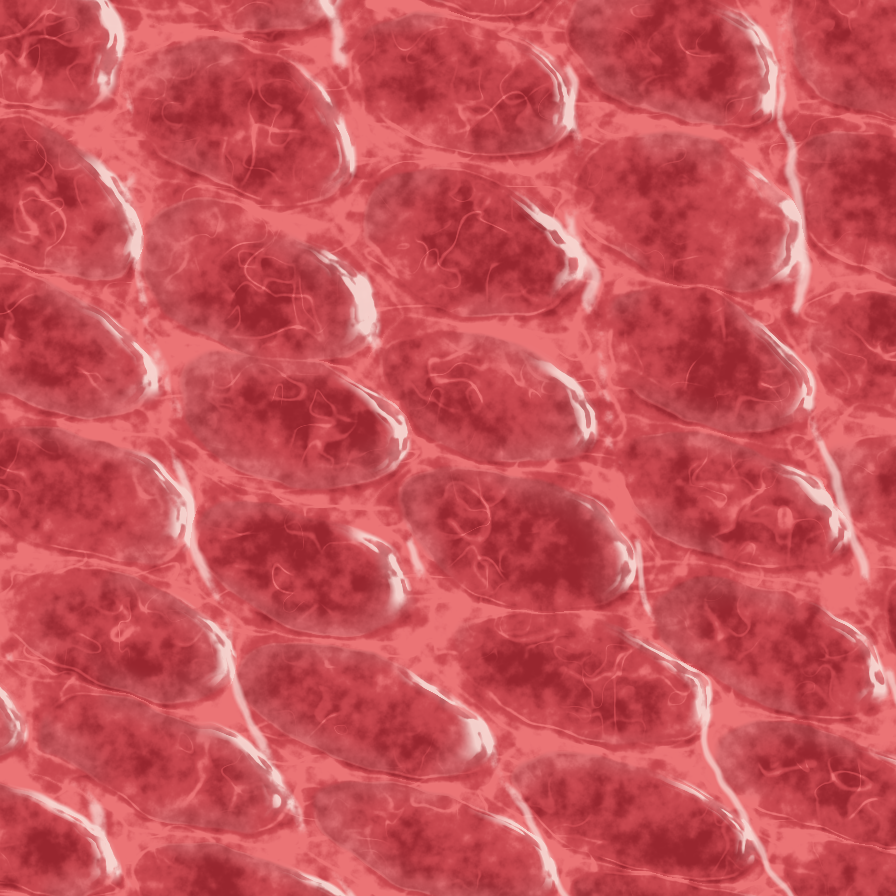
This texture is drawn by a three.js fragment shader. Its source:

```glsl
varying vec2 vUv;

#define COLUMN_WIDTH 0.245
#define SCALE_RADII vec2(0.495, 0.475)
#define ROUNDNESS 2.6
#define CORNER_CUT 0.7
#define ROW_TILT 0.17
#define MOTTLE 1.15
#define VEIN_FREQ 27.0
#define DEEP_RED vec3(0.60, 0.15, 0.185)
#define ROSE_RED vec3(0.79, 0.28, 0.31)
#define DUSKY_ROSE vec3(0.75, 0.35, 0.37)
#define LIGHT_PINK vec3(0.92, 0.45, 0.46)
#define WET_WHITE vec3(0.97, 0.85, 0.83)

float hash(vec2 p) {
  vec3 q = fract(p.xyx * 0.1031);
  q += dot(q, q.yzx + 33.33);
  return fract((q.x + q.y) * q.z);
}

float noise(vec2 p) {
  vec2 i = floor(p), f = fract(p);
  f = f * f * (3.0 - 2.0 * f);
  return mix(mix(hash(i), hash(i + vec2(1, 0)), f.x),
             mix(hash(i + vec2(0, 1)), hash(i + vec2(1, 1)), f.x), f.y);
}

float fbm(vec2 p) {
  float sum = 0.0, amp = 0.53;
  for (int i = 0; i < 4; i++) {
    sum += amp * noise(p);
    p = mat2(1.6, 1.2, -1.2, 1.6) * p + 7.3;
    amp *= 0.5;
  }
  return sum;
}

// Leaning columns whose rows shrink towards the bottom
vec2 lattice(vec2 uv) {
  float drop = 1.0 - uv.y;
  float lean = 0.06 * drop + 0.2 * drop * drop * drop;
  vec2 g = vec2((uv.x - lean - 0.137) / COLUMN_WIDTH, uv.y * (7.0 - 0.8 * uv.y));
  vec2 wobble = vec2(fbm(uv * 9.0), fbm(uv * 9.0 + 31.0)) - 0.5;
  return g + 0.22 * wobble + 20.0;
}

// Rounded scale with trimmed lower left and upper right corners
float scaleShape(vec2 q) {
  vec2 a = pow(max(abs(q), 0.0001), vec2(ROUNDNESS));
  return pow(a.x + a.y + CORNER_CUT * max(q.x * q.y, 0.0), 1.0 / ROUNDNESS);
}

// Thin lines along the middle level of a noise field
float veins(vec2 p, float width) {
  vec2 bend = vec2(noise(p * 0.9 + 5.0), noise(p * 0.9 + 17.0));
  return 1.0 - smoothstep(0.0, width, abs(noise(p + 1.3 * bend) - 0.5));
}

void main() {
  vec2 uv = vUv;
  vec2 g = lattice(uv);

  // Nearest and second nearest scale
  float near = 9.0, next = 9.0;
  vec2 local = vec2(0.0), id = vec2(0.0);
  for (int i = -1; i <= 1; i++) {
    for (int j = -1; j <= 1; j++) {
      float column = floor(g.x) + float(i);
      float shift = hash(vec2(column, 4.0));
      vec2 cell = vec2(column, floor(g.y - shift) + float(j));
      vec2 jitter = vec2(hash(cell + 3.0), hash(cell + 57.0)) - 0.5;
      vec2 q = g - cell - 0.5 - vec2(0.0, shift) - 0.09 * jitter;
      q.y += ROW_TILT * q.x;
      q /= SCALE_RADII * (0.94 + 0.1 * hash(cell + 91.0));
      float d = scaleShape(q);
      if (d < near) {
        next = near;
        near = d;
        local = q;
        id = cell;
      } else {
        next = min(next, d);
      }
    }
  }
  float body = 1.0 - smoothstep(0.96, 1.03, near);
  float rim = smoothstep(0.45, 0.98, near);

  // Mottled flesh, darker in the middle of each scale
  float coarse = fbm(uv * 20.0) - 0.5;
  float fine = fbm(uv * 75.0 + 40.0) - 0.5;
  float tone = mix(0.70, 0.31 + 0.19 * rim, body);
  tone += MOTTLE * (0.65 * coarse + 0.55 * fine) + 0.1 * (hash(id) - 0.5);

  // Branching creases inside, stretched folds between the scales
  float patches = smoothstep(0.36, 0.62, noise(uv * 17.0 + 60.0));
  float crease = veins(uv * VEIN_FREQ, 0.075) + 0.7 * veins(uv * VEIN_FREQ * 1.7 + 23.0, 0.09);
  tone += 0.36 * crease * patches * body * (1.0 - 0.75 * rim);
  float fold = veins(uv * vec2(24.0, 44.0) + 9.0, 0.1);
  tone += 0.2 * fold * (1.0 - body);
  tone += 0.15 * (1.0 - smoothstep(0.0, 0.09, next - near));

  // Shadow below each scale and a fine light outline
  float under = smoothstep(0.1, 0.7, -local.y);
  tone -= 0.26 * under * smoothstep(0.97, 1.02, near) * (1.0 - smoothstep(1.03, 1.12, near));
  float outline = 1.0 - smoothstep(0.0, 0.035, abs(near - 0.98));
  tone += 0.26 * outline * smoothstep(0.35, 0.65, noise(uv * 26.0));

  vec3 color = mix(DEEP_RED, ROSE_RED, smoothstep(0.08, 0.56, tone));
  color = mix(color, LIGHT_PINK, smoothstep(0.52, 0.88, tone));
  float dusk = body * rim * smoothstep(0.38, 0.64, noise(uv * 13.0 + 80.0));
  color = mix(color, DUSKY_ROSE + 0.25 * fine, 0.65 * dusk);

  // Wet streaks along the right rims
  float side = smoothstep(0.35, 0.85, local.x) * (1.0 - smoothstep(0.45, 0.85, abs(local.y - 0.1)));
  float band = smoothstep(0.80, 0.95, near) * (1.0 - smoothstep(1.0, 1.08, near));
  float streak = noise(vec2(near * 24.0, local.y * 5.0) + id * 7.0);
  float sheen = side * band * (0.3 + 0.9 * smoothstep(0.35, 0.68, streak + 0.5 * fine));

  // Broken bright threads down the column seams
  float seam = abs(fract(g.x + 0.5 + 0.05 * (noise(uv * 30.0) - 0.5)) - 0.5);
  float thread = 1.0 - smoothstep(0.006, 0.034, seam);
  thread *= smoothstep(0.36, 0.72, noise(vec2(floor(g.x + 0.5) * 5.0, g.y * 3.2)) + 0.5 * fine);
  float wet = clamp(sheen + 0.75 * thread, 0.0, 1.0);
  color = mix(color, WET_WHITE, 0.92 * wet);

  gl_FragColor = vec4(color, 1.0);
}
```
